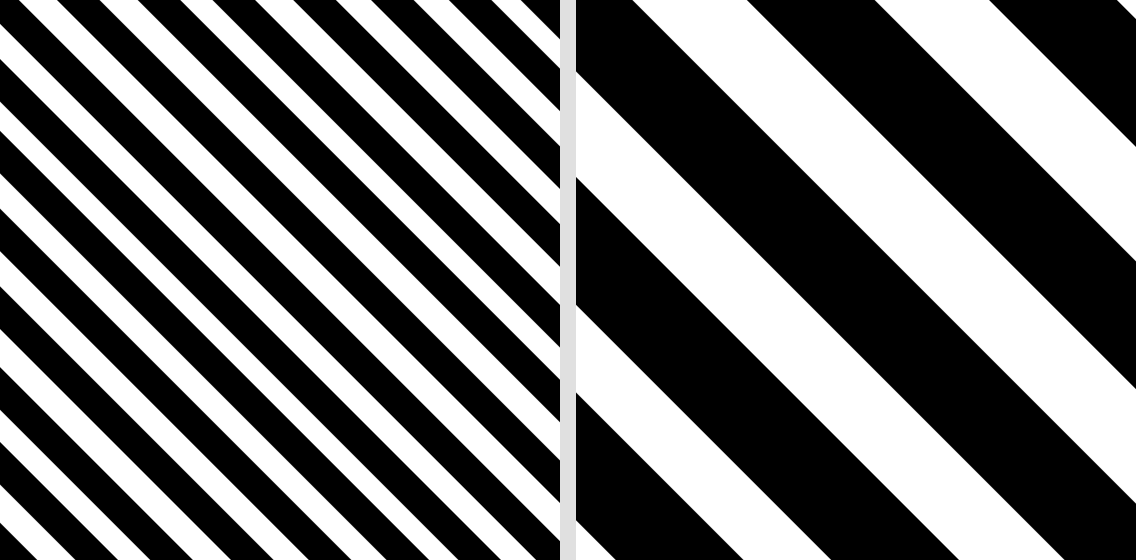
Left: the whole. Right: its middle third, enlarged.
A WebGL 2 fragment shader for this pattern:

```glsl
#version 300 es
precision highp float;
// Diagonal black and white stripes falling to the right at 45 degrees.
// Black bars share one width; the white gaps cycle through eight widths,
// laid end to end by a loop inside one repeating period.

uniform vec2 u_resolution;
out vec4 fragColor;

const vec3 BLACK = vec3(0.0);
const vec3 WHITE = vec3(1.0);

// All lengths are measured along a canvas edge, in canvas units.
const int GAP_COUNT = 8;
const float PERIOD = 10.0 / 9.0;
const float NARROW_GAP = 0.0522;
const float GAP_STEP = 0.0053;
const float FIRST_GAP = 1.9297;

// Extra steps added to each gap, from upper right to lower left.
const float GAP_STEPS[GAP_COUNT] = float[](0.0, 2.0, 2.0, 3.0, 1.0, 3.0, 3.0, 2.0);
const float TOTAL_STEPS = 16.0;

// Equal bars fill whatever the gaps leave of the period.
const float BAR_WIDTH = (PERIOD - TOTAL_STEPS * GAP_STEP) / float(GAP_COUNT) - NARROW_GAP;

// Coverage of the band from start to start + width, with soft edges.
float band(float position, float start, float width, float softness) {
    float edgeDistance = 0.5 * width - abs(position - start - 0.5 * width);
    return smoothstep(-softness, softness, edgeDistance);
}

// Sum of the white gaps across one period.
float gapCoverage(float position, float softness) {
    float start = 0.0;
    float coverage = 0.0;
    for (int i = 0; i < GAP_COUNT; i++) {
        float width = NARROW_GAP + GAP_STEP * GAP_STEPS[i];
        coverage += band(position, start, width, softness);
        start += width + BAR_WIDTH;
    }
    return coverage;
}

void main() {
    vec2 uv = gl_FragCoord.xy / u_resolution;
    float pixel = 1.0 / min(u_resolution.x, u_resolution.y);

    // Position across the stripes; the wrap point sits mid-bar.
    float halfBar = 0.5 * BAR_WIDTH;
    float across = FIRST_GAP - uv.x - uv.y;
    float position = mod(across + halfBar, PERIOD) - halfBar;

    fragColor = vec4(mix(BLACK, WHITE, gapCoverage(position, pixel)), 1.0);
}
```
